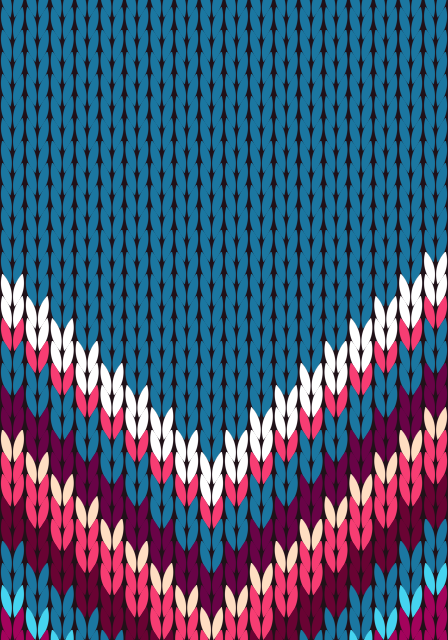
Give the GLSL for this pattern, as a Shadertoy shader.

```glsl
const float COLUMNS = 18.0;
const float MIDDLE_COLUMN = 8.0;
const float ROW_PITCH = 0.893;       // in column widths
const float CHEVRON_TOP = 7.56;      // top of the first band in the middle column
const vec2 LEAF_TOP = vec2(0.40, 0.0);
const vec2 LEAF_BOTTOM = vec2(0.085, 1.28);
const float LEAF_HALF_WIDTH = 0.175;
const float LEAF_ROUNDING = 0.012;

const vec3 GAP = vec3(0.125, 0.065, 0.095);
const vec3 BLUE = vec3(0.105, 0.465, 0.63);
const vec3 WHITE = vec3(1.0);
const vec3 PINK = vec3(0.97, 0.24, 0.45);
const vec3 PURPLE = vec3(0.41, 0.01, 0.28);
const vec3 CREAM = vec3(1.0, 0.87, 0.76);
const vec3 MAROON = vec3(0.41, 0.01, 0.20);
const vec3 CYAN = vec3(0.27, 0.83, 0.94);
const vec3 MAGENTA = vec3(0.64, 0.01, 0.36);

// Yarn colour by rows below the top edge of the chevron
vec3 yarnColor(float row) {
    if (row < 0.0) return BLUE;
    if (row < 2.0) return WHITE;
    if (row < 3.0) return PINK;
    if (row < 5.0) return BLUE;
    if (row < 7.0) return PURPLE;
    if (row < 8.0) return CREAM;
    if (row < 10.0) return PINK;
    if (row < 12.0) return MAROON;
    if (row < 14.0) return BLUE;
    if (row < 15.0) return CYAN;
    return MAGENTA;
}

// Signed distance to a pointed leaf between two tips
float leafDistance(vec2 p, vec2 a, vec2 b, float halfWidth) {
    float halfLength = 0.5 * length(b - a);
    vec2 axis = (b - a) / (2.0 * halfLength);
    vec2 fromCenter = p - 0.5 * (a + b);
    vec2 q = abs(vec2(dot(fromCenter, vec2(axis.y, -axis.x)), dot(fromCenter, axis)));
    float offset = 0.5 * (halfLength * halfLength - halfWidth * halfWidth) / halfWidth;
    bool nearTip = halfLength * q.x < offset * (q.y - halfLength);
    return nearTip ? length(q - vec2(0.0, halfLength))
                   : length(q + vec2(offset, 0.0)) - (offset + halfWidth);
}

void mainImage(out vec4 fragColor, in vec2 fragCoord) {
    float pixel = COLUMNS / iResolution.x;
    vec2 p = fragCoord * pixel;

    // Mirrored column cell; the chevron climbs one row per column
    float column = floor(p.x);
    float side = abs(fract(p.x) - 0.5);
    float climb = abs(column - MIDDLE_COLUMN) * ROW_PITCH;
    float depth = CHEVRON_TOP + climb - p.y;
    float currentRow = floor(depth / ROW_PITCH);

    // Each stitch reaches into the row below it
    vec3 color = GAP;
    for (int i = 1; i >= 0; i--) {
        float row = currentRow - float(i);
        vec2 local = vec2(side, depth - row * ROW_PITCH);
        float d = leafDistance(local, LEAF_TOP, LEAF_BOTTOM, LEAF_HALF_WIDTH) - LEAF_ROUNDING;
        float coverage = 1.0 - smoothstep(-0.7 * pixel, 0.7 * pixel, d);
        color = mix(color, yarnColor(row), coverage);
    }
    fragColor = vec4(color, 1.0);
}
```
